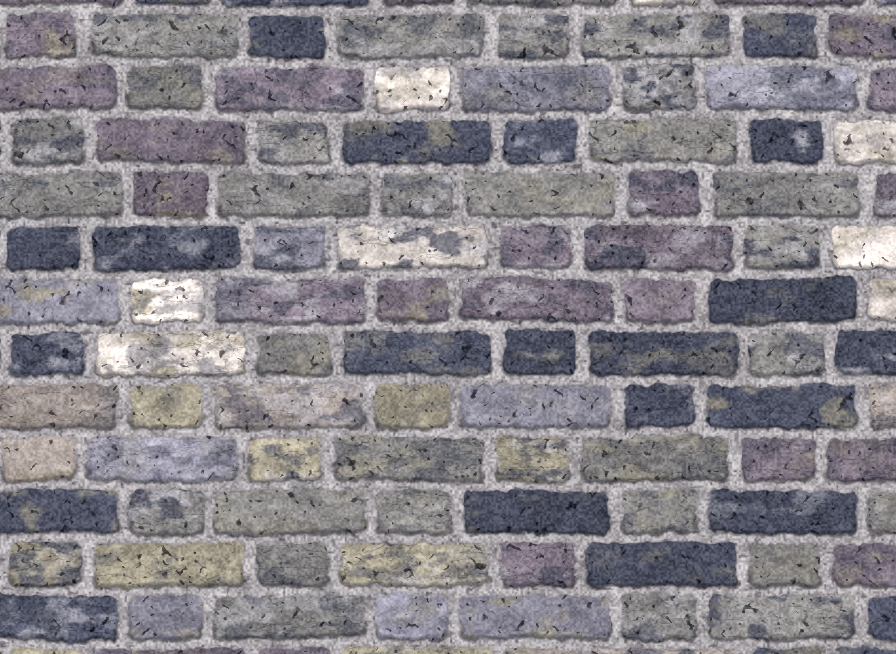
Give the GLSL for this texture, as a WebGL 2 fragment shader.

```glsl
#version 300 es
precision highp float;

uniform vec2 u_resolution;
out vec4 fragColor;

float hash(vec2 p) {
    vec3 q = fract(vec3(p.xyx) * 0.1031);
    q += dot(q, q.yzx + 33.33);
    return fract((q.x + q.y) * q.z);
}

float noise(vec2 p) {
    vec2 i = floor(p), f = fract(p);
    f = f * f * (3.0 - 2.0 * f);
    return mix(mix(hash(i), hash(i + vec2(1, 0)), f.x),
               mix(hash(i + vec2(0, 1)), hash(i + vec2(1, 1)), f.x), f.y);
}

float fbm(vec2 p) {
    float sum = 0.0, amp = 0.5;
    for (int i = 0; i < 5; i++) {
        sum += amp * noise(p);
        p = mat2(1.6, 1.2, -1.2, 1.6) * p + 7.3;
        amp *= 0.5;
    }
    return sum;
}

float roundedBox(vec2 p, vec2 halfSize, float radius) {
    vec2 q = abs(p) - halfSize + radius;
    return length(max(q, 0.0)) + min(max(q.x, q.y), 0.0) - radius;
}

// Weighted choice of fired-clay colour; pale bricks gather in the upper courses
vec3 clayColour(float pick, float course) {
    if (pick < 0.21) return vec3(0.28, 0.29, 0.34);
    if (pick < 0.44) return vec3(0.49, 0.48, 0.47);
    if (pick < 0.65) return vec3(0.45, 0.41, 0.45);
    if (pick < 0.78) return vec3(0.54, 0.53, 0.58);
    if (pick < 0.88) return vec3(0.61, 0.58, 0.51);
    return course > 4.5 ? vec3(0.85, 0.81, 0.79) : vec3(0.58, 0.54, 0.52);
}

// Sandy lime mortar with light and dark grains
vec3 mortarColour(vec2 p) {
    vec3 colour = vec3(0.68, 0.66, 0.67) * (0.80 + 0.40 * fbm(p * 3.0));
    colour += 0.26 * (noise(p * 24.0) - 0.5);
    return colour - 0.16 * smoothstep(0.74, 0.92, noise(p * 13.0 + 40.0));
}

vec3 brickColour(vec2 p, vec2 id, float depth) {
    float wear = hash(id + 71.0);
    vec2 q = p + id * 5.7;
    vec3 colour = clayColour(hash(id + 13.0), id.y - 20.0);
    colour *= 0.92 + 0.22 * hash(id + 29.0);
    float cloud = fbm(q * vec2(1.5, 2.6));
    float grain = fbm(q * vec2(5.0, 8.0) + 3.0 * cloud);
    colour *= 0.64 + 0.38 * cloud + 0.42 * grain;

    // Ochre and lime blooms, then soot
    float bloom = smoothstep(0.50, 0.68, fbm(q * vec2(1.8, 3.2) + 19.0));
    vec3 bloomColour = mix(vec3(0.60, 0.57, 0.49), vec3(0.74, 0.73, 0.76), step(0.6, wear));
    bloomColour *= 0.75 + 0.5 * grain;
    colour = mix(colour, bloomColour, bloom * (0.2 + 0.55 * hash(id + 3.0)));
    float soot = smoothstep(0.50, 0.66, fbm(q * vec2(2.2, 4.0) + 53.0));
    colour = mix(colour, vec3(0.27, 0.28, 0.33), soot * wear * 0.75);

    // Ragged creases, pits and fine grain
    float crease = abs(fbm(q * vec2(1.4, 3.8) + 87.0) - 0.5);
    colour *= 1.0 - 0.20 * (1.0 - smoothstep(0.0, 0.025, crease)) * step(0.4, wear);
    vec2 ragged = 1.6 * vec2(grain, fbm(q * 7.0 + 5.0));
    float pit = noise(mat2(0.8, 0.6, -0.6, 0.8) * q * 11.0 + ragged);
    colour *= 1.0 - 0.55 * smoothstep(0.82, 0.95, pit);
    colour += 0.17 * (noise(p * 25.0 + 11.0) - 0.5);
    return colour * (0.87 + 0.13 * smoothstep(0.0, 0.10, depth));
}

void main() {
    // One unit is the height of a course
    float unit = 12.376 / u_resolution.y;
    vec2 p = gl_FragCoord.xy * unit;
    vec2 wall = p - vec2(0.84, 0.20);
    wall.y += 0.07 * (noise(vec2(p.x * 0.7, p.y * 0.3)) - 0.5);

    // Flemish bond: headers and stretchers alternate, shifted every other course
    float course = floor(wall.y);
    float evenCourse = 1.0 - mod(course, 2.0);
    float x = wall.x - 2.33 * evenCourse + 0.20 * (hash(vec2(course, 9.0)) - 0.5);
    float pair = floor(x / 4.66 + 0.5);
    float local = x - 4.66 * pair;
    bool header = abs(local) < 0.81;
    float side = header ? 0.0 : sign(local);
    // Both halves of a stretcher share one id
    vec2 id = vec2(2.0 * pair + side, course) + 20.0;
    vec2 centred = vec2(local - 2.33 * side, fract(wall.y) - 0.5);

    // Uneven brick size, slight tilt and chipped outline
    vec2 halfSize = vec2(header ? 0.71 : 1.43, 0.42);
    halfSize -= vec2(0.06, 0.025) * vec2(hash(id + 5.0), hash(id + 7.0));
    centred.y += centred.x * 0.03 * (hash(id + 17.0) - 0.5);
    vec2 chip = vec2(noise(p * 4.5), noise(p * 4.5 + 31.0)) - 0.5;
    chip += 0.6 * (vec2(noise(p * 12.0), noise(p * 12.0 + 63.0)) - 0.5);
    float dist = roundedBox(centred + 0.08 * chip, halfSize, 0.12);

    // Mortar, shaded where it meets the bricks and darkest under them
    float edge = max(unit, 0.022);
    vec3 colour = mortarColour(p);
    float below = smoothstep(0.1, -0.4, centred.y);
    colour *= 1.0 - (0.10 + 0.30 * below) * (1.0 - smoothstep(0.0, 0.07, dist));

    vec3 brick = brickColour(p, id, -dist);
    float lip = smoothstep(-0.09, -0.02, dist);
    brick *= 1.0 + lip * mix(0.10, -0.22, below);
    colour = mix(brick, colour, smoothstep(-edge, edge, dist));

    // Cool daylight haze lifts the shadows
    colour = colour * vec3(1.02, 1.02, 0.99) + vec3(0.010, 0.012, 0.035);
    fragColor = vec4(clamp(colour, 0.0, 1.0), 1.0);
}
```
